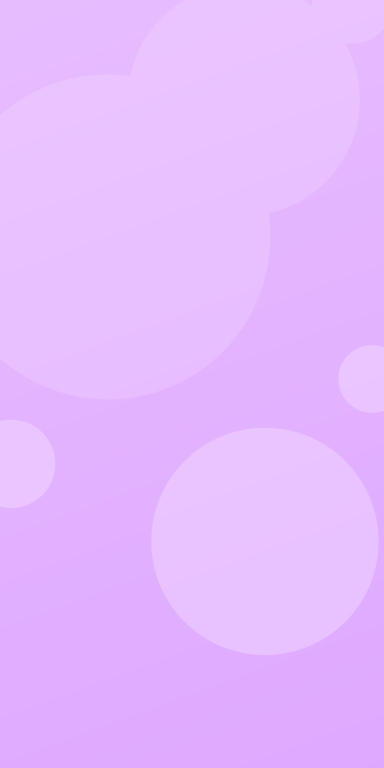
Give the GLSL for this background, as a Shadertoy shader.

```glsl
// Antialiased coverage of a disc given as (centre, radius)
float discMask(vec2 p, vec3 disc) {
    float edge = 0.75 / iResolution.x;
    return 1.0 - smoothstep(-edge, edge, length(p - disc.xy) - disc.z);
}

void mainImage(out vec4 fragColor, in vec2 fragCoord) {
    // Canvas spans 1 wide by 2 high
    vec2 p = fragCoord / iResolution.xy * vec2(1.0, 2.0);

    // Slanted lilac gradient, light at the upper left
    float slope = dot(p - vec2(0.0, 2.0), vec2(0.342, -0.940)) / 2.222;
    vec3 color = mix(vec3(0.908, 0.739, 1.0), vec3(0.872, 0.660, 1.0), slope);

    // The first three discs merge into one faint cloud, the rest are brighter
    vec3 discs[6] = vec3[6](
        vec3(0.281, 1.383, 0.423), vec3(0.635, 1.740, 0.302),
        vec3(0.917, 1.990, 0.104), vec3(0.969, 1.013, 0.088),
        vec3(0.029, 0.792, 0.115), vec3(0.690, 0.590, 0.296));

    float veil = 0.0;
    for (int i = 0; i < 6; i++) {
        float opacity = i < 3 ? 0.14 : 0.25;
        veil = max(veil, opacity * discMask(p, discs[i]));
    }

    fragColor = vec4(mix(color, vec3(1.0), veil), 1.0);
}
```
